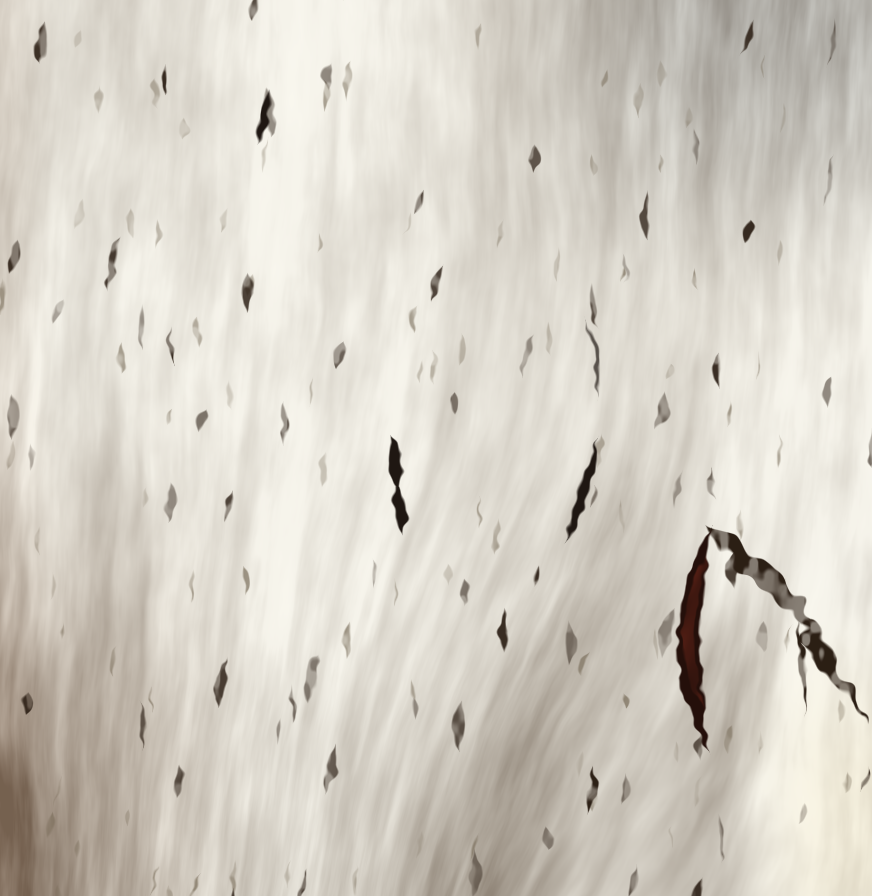
Give the GLSL for this texture, as a WebGL 1 fragment shader.

```glsl
precision highp float;
uniform vec2 u_resolution;

float hash(vec2 p) {
  vec3 q = fract(p.xyx * 0.1031);
  q += dot(q, q.yzx + 33.33);
  return fract((q.x + q.y) * q.z);
}

float noise(vec2 p) {
  vec2 i = floor(p), f = fract(p);
  f = f * f * (3.0 - 2.0 * f);
  return mix(mix(hash(i), hash(i + vec2(1, 0)), f.x),
             mix(hash(i + vec2(0, 1)), hash(i + vec2(1, 1)), f.x), f.y);
}

float fbm(vec2 p) {
  float sum = 0.0, amp = 0.533;
  for (int i = 0; i < 4; i++) {
    sum += amp * noise(p);
    p = p * 2.03 + 17.7;
    amp *= 0.5;
  }
  return sum;
}

// Coverage of a curved lens that tapers to a point at a and b
float sliver(vec2 p, vec2 a, vec2 b, float bend, float width) {
  vec2 along = normalize(b - a);
  float t = dot(p - a, along) / length(b - a);
  float bulge = max(4.0 * t * (1.0 - t), 0.0);
  float side = dot(p - a, vec2(-along.y, along.x)) - bend * bulge;
  return smoothstep(0.0015, -0.0015, abs(side) - width * bulge + 0.0015);
}

// Scattered upright flecks, one at most per cell; returns the darkest
float flecks(vec2 p, vec2 cell, float chance, float size, float seed) {
  float dark = 0.0;
  vec2 home = floor(p / cell);
  for (int j = -1; j <= 1; j++) {
    for (int i = -1; i <= 1; i++) {
      vec2 id = home + vec2(i, j);
      vec2 key = id + seed;
      vec2 center = (id + vec2(hash(key + 3.1), hash(key + 7.7))) * cell;
      float halfLength = size * mix(0.45, 1.1, hash(key + 11.3));
      vec2 reach = halfLength * vec2(mix(-0.12, 0.32, hash(key + 19.9)), 1.0);
      float width = size * mix(0.12, 0.28, hash(key + 23.5));
      float ink = mix(0.3, 1.0, hash(key + 31.1)) * step(hash(key + 41.9), chance);
      float bend = (hash(key + 53.3) - 0.5) * size * 0.25;
      dark = max(dark, ink * sliver(p, center - reach, center + reach, bend, width));
    }
  }
  return dark;
}

void main() {
  vec2 p = gl_FragCoord.xy / u_resolution.y;

  // Grain direction: leaning in the lower middle, nearly upright elsewhere
  float lean = 0.06 + 0.34 * exp(-pow((p.x - 0.55) / 0.25, 2.0)) * smoothstep(0.9, 0.3, p.y);
  float wander = 0.035 * (fbm(p * vec2(5.0, 3.5)) - 0.5);
  vec2 g = vec2(p.x - lean * (p.y - 0.5) + wander, p.y);

  // Broad shaded zones
  float left = smoothstep(0.34, 0.0, p.x) * smoothstep(0.62, 0.1, p.y)
             + 0.5 * smoothstep(0.07, 0.0, p.x);
  float top = smoothstep(0.5, 0.85, p.x) * smoothstep(0.62, 1.0, p.y);
  float band = exp(-pow((p.x - 0.53 - 0.36 * p.y) / 0.075, 2.0)) * smoothstep(0.62, 0.3, p.y);
  float hollow = exp(-pow((p.x - 0.8) / 0.06, 2.0)) * smoothstep(0.42, 0.25, p.y);
  float foot = smoothstep(0.4, 0.0, p.y) * smoothstep(0.95, 0.7, p.x);
  float zone = 0.6 * left + 0.55 * top + 0.45 * band + 0.35 * hollow + 0.22 * foot;

  // Fibres at three scales
  float cloud = fbm(g * vec2(7.0, 2.2) + 4.0) - 0.5;
  float streak = fbm(g * vec2(26.0, 3.0) + 9.0) - 0.5;
  float fibre = fbm(g * vec2(75.0, 9.0) + 21.0) - 0.5;
  float mottle = fbm(g * vec2(32.0, 17.0) + 2.0) - 0.5;
  float shade = 0.1 + zone + cloud * 0.65 + streak * (0.35 + 0.9 * zone)
              + fibre * (0.3 + 0.55 * zone) + mottle * 0.22;
  shade = max(shade, 0.25 * shade - 0.02);

  // Pale wood, warm at lower left and right, cooler at upper right
  vec3 color = mix(vec3(0.95, 0.94, 0.905), vec3(0.60, 0.56, 0.51), min(shade, 1.45));
  color += vec3(0.012, -0.006, -0.014) * left;
  color += vec3(-0.02, 0.0, 0.02) * top;
  color += vec3(0.01, 0.0, -0.035) * smoothstep(0.8, 0.95, p.x) * smoothstep(0.35, 0.1, p.y);

  // Flecks with ragged outlines
  vec2 ragged = p + 0.006 * vec2(noise(p * 95.0) - 0.5, noise(p * 70.0 + 40.0) - 0.5);
  float marks = flecks(ragged, vec2(0.085, 0.1), 0.5, 0.029, 5.0);
  float faint = flecks(ragged, vec2(0.06, 0.075), 0.45, 0.021, 71.0);
  float patchy = 0.55 + 0.45 * smoothstep(0.3, 0.6, noise(p * vec2(120.0, 70.0)));
  color = mix(color, vec3(0.43, 0.38, 0.30), faint * 0.65 * patchy);
  color = mix(color, vec3(0.17, 0.12, 0.08), marks * patchy);

  // Long black splits and the paired dark knot
  float split = sliver(ragged, vec2(0.668, 0.515), vec2(0.628, 0.39), 0.004, 0.0065);
  split = max(split, sliver(ragged, vec2(0.302, 0.9), vec2(0.288, 0.835), 0.0, 0.006));
  split = max(split, sliver(ragged, vec2(0.437, 0.515), vec2(0.444, 0.45), 0.0, 0.009));
  split = max(split, sliver(ragged, vec2(0.442, 0.465), vec2(0.451, 0.4), 0.0, 0.008));
  split = max(split, 0.7 * sliver(ragged, vec2(0.65, 0.65), vec2(0.665, 0.55), 0.008, 0.004));
  color = mix(color, vec3(0.12, 0.09, 0.07), split);

  // Forked crack: a ragged arm and a deep red cleft
  vec2 torn = p + 0.022 * vec2(noise(p * 60.0 + 8.0) - 0.5, noise(p * 55.0 + 3.0) - 0.5);
  float arm = sliver(torn, vec2(0.783, 0.41), vec2(0.905, 0.29), 0.012, 0.015);
  arm = max(arm, sliver(torn, vec2(0.865, 0.345), vec2(0.975, 0.19), 0.0, 0.007));
  arm = max(arm, sliver(ragged, vec2(0.89, 0.32), vec2(0.9, 0.2), 0.0, 0.005));
  color = mix(color, vec3(0.17, 0.12, 0.08), arm * patchy);
  float cleft = sliver(ragged, vec2(0.797, 0.415), vec2(0.793, 0.155), -0.026, 0.015);
  float core = sliver(ragged, vec2(0.795, 0.39), vec2(0.787, 0.2), -0.022, 0.009);
  vec3 red = mix(vec3(0.14, 0.06, 0.04), vec3(0.33, 0.12, 0.08), core * noise(g * vec2(150.0, 22.0)));
  color = mix(color, red, cleft);

  gl_FragColor = vec4(clamp(color, 0.0, 1.0), 1.0);
}
```
